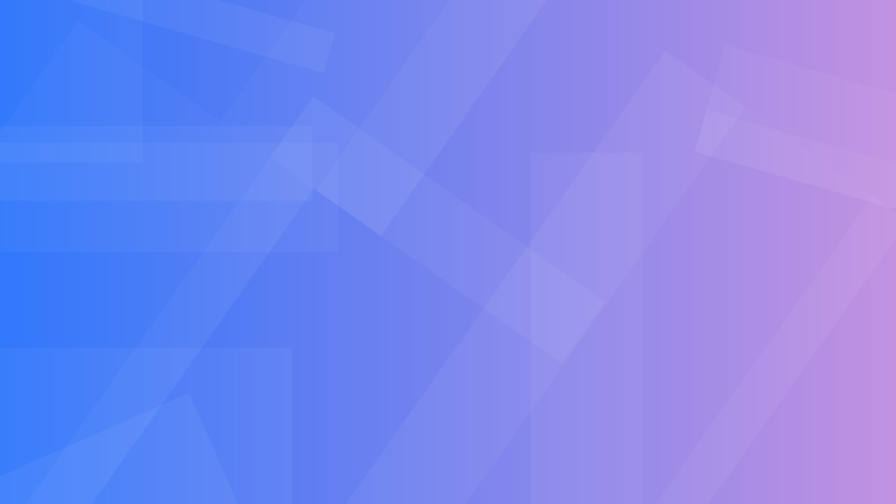
A Shadertoy shader for this background:

```glsl
// A blue to lilac horizontal gradient overlaid with faint translucent panels.
// Each panel is a soft-edged box in a rotated frame; their white tints add up.
// Lengths are fractions of the canvas height, measured from the top left.

const vec3 BLUE = vec3(0.17, 0.455, 0.985);
const vec3 LILAC = vec3(0.76, 0.57, 0.88);
const float FAR = 3.0; // reaches beyond the canvas

// Coordinates along axes turned by the given angle.
vec2 turn(vec2 p, float angle) {
    float c = cos(angle), s = sin(angle);
    return vec2(c * p.x + s * p.y, c * p.y - s * p.x);
}

// Coverage of the box between two corners, smoothed over one pixel.
float panel(vec2 p, vec2 low, vec2 high, float pixel) {
    vec2 d = abs(p - 0.5 * (low + high)) - 0.5 * (high - low);
    return smoothstep(0.75 * pixel, -0.75 * pixel, max(d.x, d.y));
}

// Upright panels at the left side and right of the centre.
float uprightTint(vec2 p, float px) {
    float tint = 0.035 * panel(p, vec2(-FAR), vec2(0.283, 0.322), px);
    tint += 0.040 * panel(p, vec2(-FAR, 0.250), vec2(0.620, 0.398), px);
    tint += 0.035 * panel(p, vec2(-FAR, 0.283), vec2(0.671, 0.500), px);
    tint += 0.040 * panel(p, vec2(-FAR, 0.690), vec2(0.579, FAR), px);
    tint += 0.040 * panel(p, vec2(1.053, 0.303), vec2(1.275, FAR), px);
    return tint;
}

// Long diagonal bars sharing one steep direction.
float diagonalTint(vec2 q, float px) {
    float tint = 0.025 * panel(q, vec2(0.151, -0.055), vec2(0.618, FAR), px);
    tint += 0.055 * panel(q, vec2(0.618, -0.202), vec2(0.725, FAR), px);
    tint += 0.045 * panel(q, vec2(0.725, -0.202), vec2(1.326, -0.053), px);
    tint += 0.025 * panel(q, vec2(0.496, -FAR), vec2(0.887, -0.053), px);
    tint += 0.035 * panel(q, vec2(0.729, -FAR), vec2(0.887, -0.053), px);
    tint += 0.050 * panel(q, vec2(1.137, -0.678), vec2(1.331, FAR), px);
    tint += 0.050 * panel(q, vec2(1.639, -0.680), vec2(1.725, FAR), px);
    tint += 0.012 * panel(q, vec2(1.331, -0.678), vec2(1.639, FAR), px);
    return tint;
}

// Gently sloping strips along the top edge and at the top right.
float slopingTint(vec2 q, float px) {
    float tint = 0.050 * panel(q, vec2(-FAR, -0.119), vec2(0.657, -0.037), px);
    tint += 0.035 * panel(q, vec2(1.408, -0.309), vec2(FAR, -0.089), px);
    tint += 0.035 * panel(q, vec2(1.408, -0.175), vec2(FAR, -0.089), px);
    return tint;
}

void mainImage(out vec4 fragColor, in vec2 fragCoord) {
    float px = 1.0 / iResolution.y;
    vec2 p = vec2(fragCoord.x, iResolution.y - fragCoord.y) * px;

    vec3 color = mix(BLUE, LILAC, fragCoord.x / iResolution.x);

    float tint = uprightTint(p, px);
    tint += diagonalTint(turn(p, 0.614), px);
    tint += slopingTint(turn(p, 0.278), px);
    // Tilted panel in the lower left corner.
    tint += 0.045 * panel(turn(p, -0.414), vec2(-FAR, 0.865), vec2(0.030, FAR), px);

    fragColor = vec4(mix(color, vec3(1.0), tint), 1.0);
}
```
